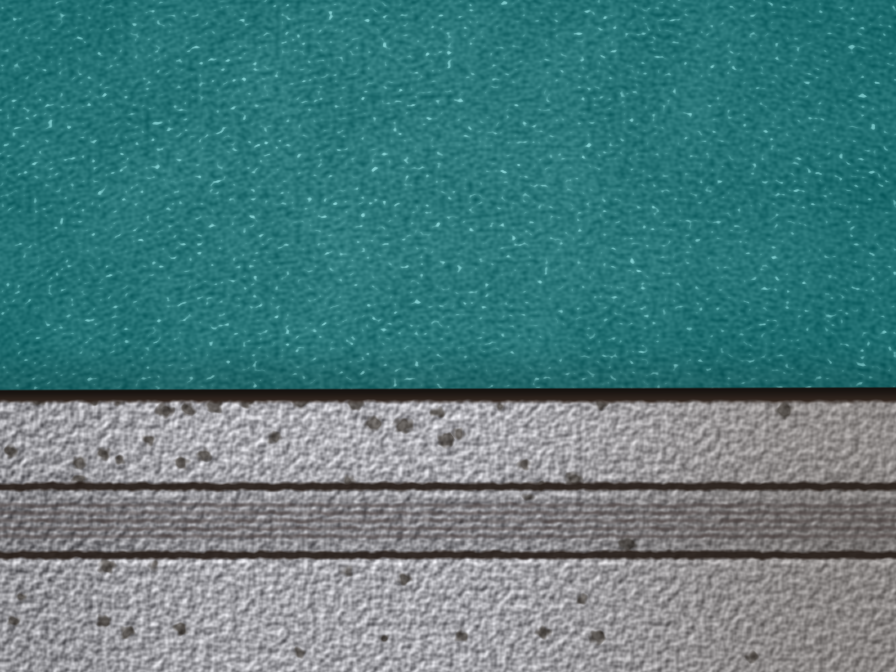
This texture is drawn by a Shadertoy shader. Its source:

```glsl
// A teal grained sheet above a bright, pitted metal ledge with machined grooves.
// Gradient noise gives the leather-like grain and the embossed metal; soft bands
// cut the grooves, and a jittered cell grid scatters the pits.

#define SHEET_EDGE 0.421
#define LEDGE_TOP 0.402
#define UPPER_GROOVE 0.276
#define LOWER_GROOVE 0.174
#define GROOVE_HALF 0.0055
#define RIDGE_PITCH 0.0115
#define SHEET_GRAIN 0.095
#define METAL_GRAIN 0.34
#define PIT_CELL 0.042
#define PIT_CHANCE 0.30

vec2 hash2(vec2 p) {
    vec3 q = fract(p.xyx * vec3(0.1031, 0.1030, 0.0973));
    q += dot(q, q.yzx + 33.33);
    return fract((q.xx + q.yz) * q.zy);
}

float gradientDot(vec2 cell, vec2 corner, vec2 f) {
    float angle = 6.2832 * hash2(cell + corner).x;
    return dot(vec2(cos(angle), sin(angle)), f - corner);
}

float gradientNoise(vec2 p) {
    vec2 cell = floor(p), f = fract(p);
    vec2 u = f * f * f * (f * (f * 6.0 - 15.0) + 10.0);
    float low = mix(gradientDot(cell, vec2(0, 0), f), gradientDot(cell, vec2(1, 0), f), u.x);
    float high = mix(gradientDot(cell, vec2(0, 1), f), gradientDot(cell, vec2(1, 1), f), u.x);
    return 1.4 * mix(low, high, u.y);
}

float band(float y, float center, float halfWidth, float soft) {
    return 1.0 - smoothstep(halfWidth - soft, halfWidth + soft, abs(y - center));
}

// Fine streaks that climb toward the middle, under a soft central glow
vec3 sheetColor(vec2 p) {
    vec2 q = vec2(p.x, p.y - 0.17 * sin(1.8 * p.x));
    float streaks = gradientNoise(q * vec2(62.0, 125.0));
    float specks = gradientNoise(p * vec2(125.0, 150.0) + 40.0);
    float blotches = gradientNoise(p * 9.0 + 7.0);
    float grain = streaks * 0.75 + specks * 0.65;
    vec2 d = (p - vec2(0.60, 0.73)) / vec2(0.85, 0.52);
    float glow = exp(-dot(d, d));
    vec3 color = mix(vec3(0.07, 0.39, 0.40), vec3(0.185, 0.485, 0.495), glow);
    color += grain * SHEET_GRAIN * vec3(1.05, 1.0, 0.98) * (0.7 + 0.4 * glow);
    color += 0.22 * smoothstep(0.42, 0.95, grain);
    color += 0.025 * blotches;
    return color * (1.0 - 0.10 * smoothstep(0.50, SHEET_EDGE, p.y));
}

// Height field of the rough metal, lit from the upper left
float metalHeight(vec2 p) {
    return gradientNoise(p * 78.0) + 0.5 * gradientNoise(p * 150.0 + 19.0);
}

// Ragged dark pits, thinning toward the right and the lower ledge
float pits(vec2 p) {
    vec2 cell = floor(p / PIT_CELL);
    float ragged = 0.004 * gradientNoise(p * 110.0 + 5.0);
    float cover = 0.0;
    for (int j = -1; j <= 1; j++)
    for (int i = -1; i <= 1; i++) {
        vec2 id = cell + vec2(i, j);
        vec2 center = (id + 0.15 + 0.7 * hash2(id + 71.0)) * PIT_CELL;
        vec2 pick = hash2(id + 13.0);
        float chance = PIT_CHANCE * (1.0 - 0.85 * smoothstep(0.55, 1.1, center.x));
        chance *= mix(0.55, 1.0, step(UPPER_GROOVE, center.y));
        float radius = mix(0.005, 0.011, pick.y);
        float dist = length((p - center) * vec2(0.85, 1.0)) + ragged;
        cover = max(cover, step(pick.x, chance) * (1.0 - smoothstep(radius - 0.004, radius + 0.003, dist)));
    }
    return cover;
}

vec3 metalColor(vec2 p) {
    float height = metalHeight(p);
    float relief = height - metalHeight(p + vec2(-0.0025, 0.003));
    float rightSide = smoothstep(0.65, 1.3, p.x);
    vec3 color = mix(vec3(0.635, 0.635, 0.655), vec3(0.535, 0.52, 0.515), rightSide);
    color *= 1.0 - 0.10 * smoothstep(0.35, 0.0, p.x) + 0.05 * smoothstep(0.27, 0.36, p.y);
    float contrast = METAL_GRAIN * mix(1.0, 0.62, rightSide);
    color += contrast * (0.55 * relief + 0.40 * height);
    return mix(color, vec3(0.27, 0.25, 0.23) + 0.12 * height, 0.78 * pits(p));
}

void mainImage(out vec4 fragColor, in vec2 fragCoord) {
    vec2 p = fragCoord / iResolution.y;
    float pixel = 1.0 / iResolution.y;
    float wobble = 0.0022 * gradientNoise(p * vec2(48.0, 30.0)) + 0.0012 * gradientNoise(p * 110.0);
    float y = p.y + wobble;
    vec3 shadow = vec3(0.15, 0.115, 0.095);
    vec3 color = metalColor(p);

    // Closely spaced ridges between the grooves
    float channel = band(y, 0.5 * (UPPER_GROOVE + LOWER_GROOVE), 0.048, 0.004);
    float ridgeArea = band(y, 0.225, 0.030, 0.005);
    float ridge = 0.5 + 0.5 * cos(6.2832 * (y - 0.225) / RIDGE_PITCH);
    float wear = 0.65 + 0.35 * gradientNoise(p * vec2(30.0, 60.0) + 3.0);
    color *= 1.0 - 0.12 * channel;
    color = mix(color, vec3(0.29, 0.25, 0.245), 0.82 * ridgeArea * ridge * wear);

    // Grooves with pale lips below them
    float lips = band(y, UPPER_GROOVE - 0.012, 0.004, 0.004) + band(y, LOWER_GROOVE - 0.011, 0.003, 0.004);
    color += 0.08 * lips;
    float grooves = max(band(y, UPPER_GROOVE, GROOVE_HALF, 0.003), band(y, LOWER_GROOVE, GROOVE_HALF, 0.003));
    color = mix(color, shadow, 0.92 * grooves);

    // Dark gap beneath the sheet, soft at its lower side
    float edge = SHEET_EDGE + 0.003 * (p.x - 0.6);
    float gap = smoothstep(LEDGE_TOP - 0.004, LEDGE_TOP + 0.004, y);
    vec3 gapColor = mix(shadow * 1.3, vec3(0.085, 0.07, 0.06), smoothstep(LEDGE_TOP, edge, p.y));
    color = mix(color, gapColor, gap);
    color = mix(color, sheetColor(p), smoothstep(edge - pixel, edge + 1.5 * pixel, p.y));

    fragColor = vec4(clamp(color, 0.0, 1.0), 1.0);
}
```
